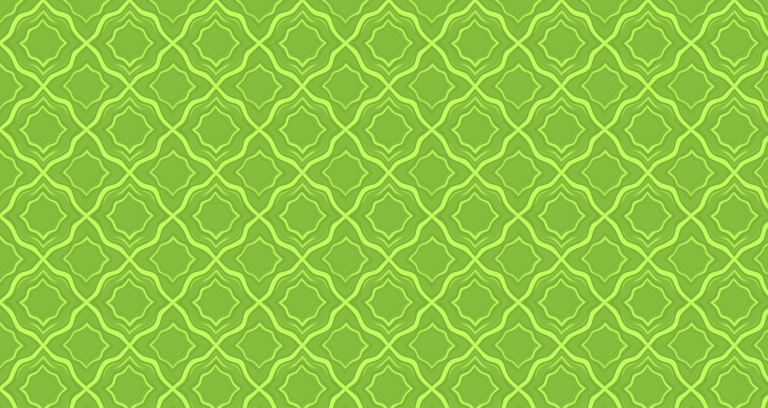
This pattern is drawn by a Shadertoy shader. Its source:

```glsl
// Distance to a four-pointed ogee with a lobe on each diagonal.
float ogee(vec2 p, float radius) {
    p = abs(p);
    float t = min(abs(p.x - p.y) / radius, 1.0);
    float lobe = 0.16 * exp(-7.0 * t * t) - 0.018 * (1.0 - cos(6.2832 * t));
    return (p.x + p.y - radius * (1.0 + lobe)) * 0.707;
}

float stroke(float d, float halfWidth, float px) {
    return clamp((halfWidth - abs(d)) / px + 0.5, 0.0, 1.0);
}

void mainImage(out vec4 fragColor, in vec2 fragCoord) {
    float px = 8.89 / iResolution.x;
    vec2 uv = (fragCoord - vec2(0.0, iResolution.y)) * px;

    // Hand-drawn wobble, periodic so that every tile agrees
    vec2 a = 6.2832 * uv;
    vec2 wobble = 0.004 * sin(3.0 * a.yx + vec2(0.6, 2.1))
                + 0.003 * sin(5.0 * a + 2.0 * a.yx + vec2(1.7, 0.3));
    vec2 p = fract(uv) - 0.5;
    vec2 gap = fract(uv + 0.5) - 0.5;
    vec2 m = p + wobble * smoothstep(0.5, 0.35, max(abs(p.x), abs(p.y)));
    vec2 g = gap + wobble;

    float along = abs(abs(p.x) - abs(p.y));
    float ribbon = ogee(m, 0.5);
    float inner = ogee(m, 0.262);
    float small = ogee(g, 0.255);

    // Weights for the partial brush strokes
    float tips = smoothstep(0.03, 0.2, abs(p.y) - abs(p.x));
    float shoulders = smoothstep(0.24, 0.06, along)
                    * (0.5 + 0.5 * smoothstep(-0.1, 0.2, p.y - 0.4 * p.x));

    // Tonal shadows beside the strokes
    float shade = stroke(ribbon + 0.045, 0.018, px);
    shade = max(shade, stroke(ribbon - 0.036, 0.011, px));
    shade = max(shade, stroke(inner - 0.032, 0.014, px));
    shade = max(shade, stroke(small - 0.034, 0.011, px));
    vec2 drift = vec2(0.012, -0.01);
    shade = max(shade, 0.8 * stroke(ogee(m + drift, 0.2), 0.006, px));
    shade = max(shade, 0.8 * stroke(ogee(g + drift, 0.2), 0.006, px));

    // Bright ribbon, thinning towards its crossings, and both quatrefoils
    float light = stroke(ribbon, mix(0.026, 0.017, smoothstep(0.15, 0.5, along)), px);
    float swell = 0.003 * sin(2.0 * a.x + a.y);
    light = max(light, 0.92 * stroke(inner, 0.012 + swell, px));
    light = max(light, 0.86 * stroke(small, 0.010 + swell, px));

    // Chevrons at the upper and lower tips, hairlines on the shoulders
    light = max(light, 0.75 * tips * stroke(ogee(m, 0.365), 0.011, px));
    light = max(light, 0.4 * tips * stroke(ogee(m, 0.425), 0.005, px));
    float hair = ogee(m + 0.012 * vec2(p.y, -p.x), 0.432);
    light = max(light, 0.65 * shoulders * stroke(hair, 0.007, px));

    vec3 color = mix(vec3(0.53, 0.74, 0.24), vec3(0.49, 0.70, 0.21), shade);
    color = mix(color, vec3(0.74, 0.99, 0.36), light);
    fragColor = vec4(color, 1.0);
}
```
